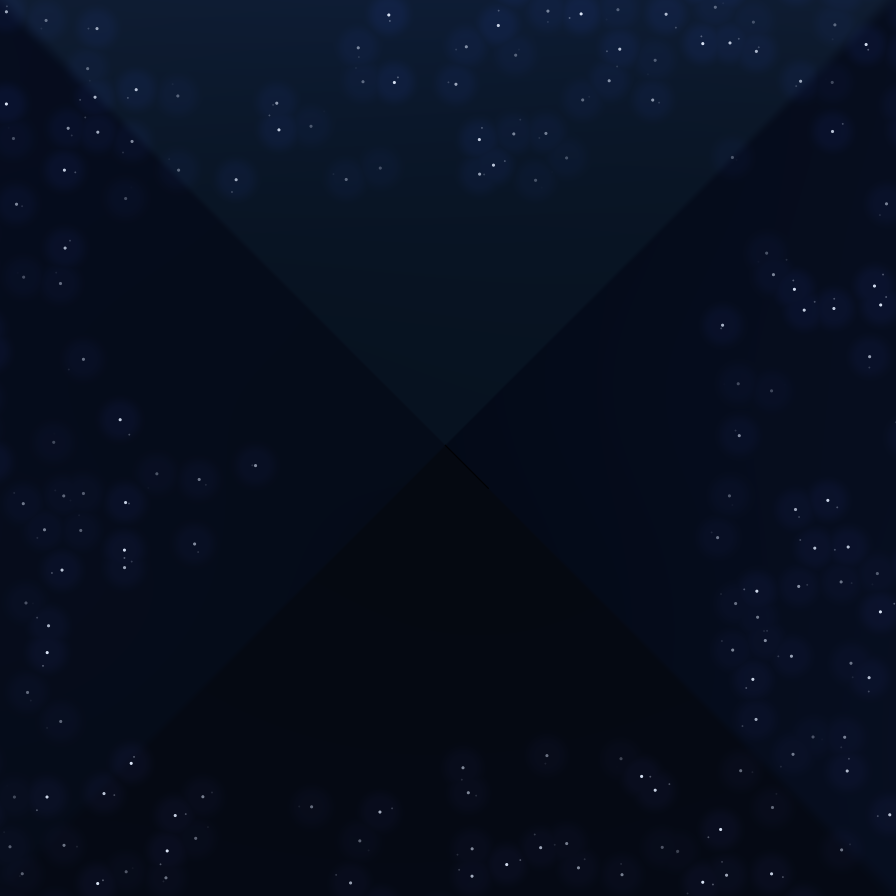
A Shadertoy shader for this background:

```glsl
// Night-blue backdrop of four diagonal wedges, framed by stars in soft halos.

const float GRID = 24.0;                 // star cells across the canvas
const vec2 APEX = vec2(0.497, 0.503);    // point where the wedges meet

vec2 hash2(vec2 cell, float seed) {
    vec2 q = vec2(dot(cell, vec2(127.1, 311.7)), dot(cell, vec2(269.5, 183.3)));
    return fract(sin(q + seed * 17.3) * 43758.5);
}

float segmentDistance(vec2 p, vec2 a, vec2 b) {
    vec2 along = b - a;
    float t = clamp(dot(p - a, along) / dot(along, along), 0.0, 1.0);
    return length(p - a - along * t);
}

// Layered sines, roughly -1 to 1
float waves(vec2 p) {
    return 0.6 * sin(p.x * 9.0 + 2.0 * sin(p.y * 7.0))
         + 0.4 * sin(p.y * 17.0 - p.x * 6.0 + 1.3);
}

// Weights of the two diagonals: x splits upper left, y splits upper right
vec2 diagonalSides(vec2 p, float softness) {
    return smoothstep(-softness, softness, vec2(p.y - p.x, p.y + p.x));
}

vec3 wedgeColor(vec2 p, float softness) {
    float rise = clamp(p.y * 2.0, 0.0, 1.0);
    float side = clamp(abs(p.x) * 2.0, 0.0, 1.0);
    float height = p.y + 0.5;
    vec3 top = mix(vec3(0.027, 0.070, 0.122), vec3(0.052, 0.108, 0.200), rise * rise);
    top += vec3(0.010, 0.008, 0.0) * side * side * rise;
    vec3 left = mix(vec3(0.021, 0.045, 0.095), vec3(0.022, 0.050, 0.120), side * height);
    vec3 right = mix(vec3(0.013, 0.038, 0.090), vec3(0.025, 0.053, 0.120), side);
    vec3 bottom = mix(vec3(0.021, 0.034, 0.066), vec3(0.018, 0.036, 0.078), -p.y * 2.0);
    vec2 s = diagonalSides(p, softness);
    return mix(mix(bottom, right, s.y), mix(left, top, s.y), s.x);
}

// Chance that a cell holds a star: zero near the middle, high at the border
float starChance(vec2 p) {
    vec2 s = step(0.0, vec2(p.y - p.x, p.y + p.x));
    float left = 0.22 + 0.17 * smoothstep(-0.10, -0.20, p.y);
    float inner = mix(mix(0.32, 0.27, s.y), mix(left, 0.27, s.y), s.x);
    float reach = max(abs(p.x), abs(p.y));
    float frame = smoothstep(inner - 0.01, inner + 0.04, reach);
    return frame * (0.46 + 0.22 * waves(p));
}

float dotMask(float dist, float radius, float pixel) {
    return 1.0 - smoothstep(radius - 0.6 * pixel, radius + 0.6 * pixel, dist);
}

// Returns halo strength in x and star light in y
vec2 starField(vec2 uv, float pixel) {
    vec2 home = floor(uv * GRID);
    vec2 light = vec2(0.0);
    for (int j = -1; j <= 1; j++) {
        for (int i = -1; i <= 1; i++) {
            vec2 cell = home + vec2(i, j);
            vec2 pick = hash2(cell, 3.0);
            if (pick.x > starChance((cell + 0.5) / GRID - APEX)) continue;
            vec2 center = (cell + 0.15 + 0.7 * hash2(cell, 1.0)) / GRID;
            float dist = length(uv - center);
            float halo = 1.0 - smoothstep(0.012, 0.030, dist);
            light.x = max(light.x, halo * (0.5 + 0.5 * pick.y));
            // One main star and a faint companion
            float glow = mix(0.25, 1.0, pick.y);
            light.y += glow * dotMask(dist, 0.0017, pixel);
            vec2 offset = (hash2(cell, 5.0) - 0.5) * 0.034;
            light.y += 0.35 * pick.y * dotMask(length(uv - center - offset), 0.0010, pixel);
        }
    }
    return light;
}

void mainImage(out vec4 fragColor, in vec2 fragCoord) {
    vec2 uv = fragCoord / iResolution.xy;
    float pixel = 1.0 / iResolution.y;
    vec2 p = uv - APEX;

    // Wedges, blurrier toward the corners
    vec3 color = wedgeColor(p, 0.002 + 0.03 * dot(p, p));
    color *= 1.0 + 0.035 * waves(p * 0.7);

    // Short dark seam below the apex
    float seam = segmentDistance(uv, APEX, vec2(0.545, 0.455));
    color *= 1.0 - 0.85 * dotMask(seam, 0.0007, pixel);

    // Halos fade from blue to violet downward, then the stars
    vec2 stars = starField(uv, pixel);
    vec3 haloTint = mix(vec3(0.018, 0.016, 0.042), vec3(0.014, 0.022, 0.066), uv.y);
    color += haloTint * stars.x;
    color = mix(color, vec3(0.85, 0.89, 0.96), clamp(stars.y, 0.0, 1.0));

    fragColor = vec4(color, 1.0);
}
```
